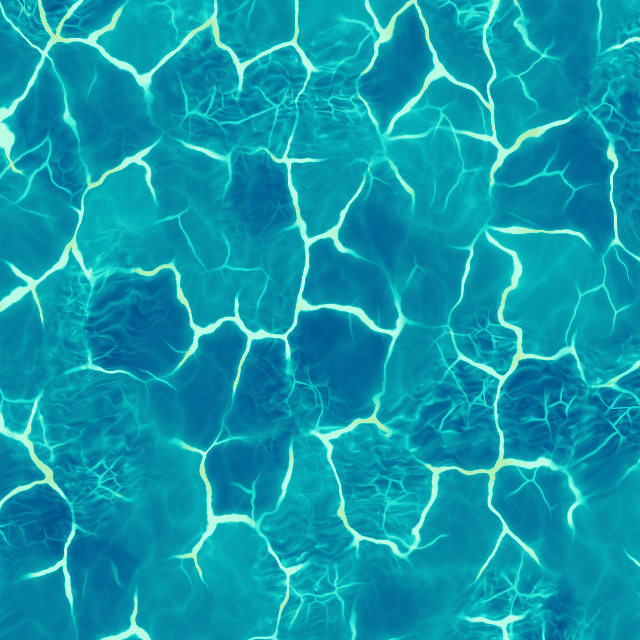
This texture is drawn by a three.js fragment shader. Its source:

```glsl
// Sunlit turquoise pool water with a bright web of caustic lines
varying vec2 vUv;

vec2 hash2(vec2 p) {
  p = vec2(dot(p, vec2(127.1, 311.7)), dot(p, vec2(269.5, 183.3)));
  return fract(sin(p) * 4375.85);
}

float gradientNoise(vec2 p) {
  vec2 i = floor(p), f = fract(p);
  vec2 u = f * f * f * (f * (f * 6.0 - 15.0) + 10.0);
  vec2 e = vec2(0.0, 1.0);
  float a = dot(hash2(i) * 2.0 - 1.0, f);
  float b = dot(hash2(i + e.yx) * 2.0 - 1.0, f - e.yx);
  float c = dot(hash2(i + e) * 2.0 - 1.0, f - e);
  float d = dot(hash2(i + 1.0) * 2.0 - 1.0, f - 1.0);
  return mix(mix(a, b, u.x), mix(c, d, u.x), u.y);
}

float fbm(vec2 p) {
  float sum = 0.0, gain = 0.6;
  for (int i = 0; i < 4; i++) {
    sum += gain * gradientNoise(p);
    p = mat2(1.6, 1.2, -1.2, 1.6) * p + 7.3;
    gain *= 0.5;
  }
  return sum;
}

float ridge(vec2 p, float sharpness) {
  return pow(1.0 - min(abs(gradientNoise(p)) * 1.4, 1.0), sharpness);
}

// x: distance to the cell border with rounded corners, y: random value of the cell
vec2 cellWeb(vec2 p) {
  vec2 i = floor(p), f = fract(p), nearest = vec2(0.0), nearestId = vec2(0.0);
  float best = 9.0;
  for (int y = -1; y <= 1; y++)
    for (int x = -1; x <= 1; x++) {
      vec2 g = vec2(float(x), float(y));
      vec2 r = g + hash2(i + g) - f;
      if (dot(r, r) < best) { best = dot(r, r); nearest = r; nearestId = g; }
    }
  float border = 1.0;
  for (int y = -2; y <= 2; y++)
    for (int x = -2; x <= 2; x++) {
      vec2 g = nearestId + vec2(float(x), float(y));
      vec2 r = g + hash2(i + g) - f;
      if (dot(r - nearest, r - nearest) > 0.0001) {
        float d = dot(0.5 * (nearest + r), normalize(r - nearest));
        float h = max(0.04 - abs(border - d), 0.0) / 0.04;
        border = min(border, d) - h * h * 0.01;
      }
    }
  return vec2(max(border, 0.0), hash2(i + nearestId + 3.7).x);
}

float ramp(float low, float high, float x) {
  return clamp((x - low) / (high - low), 0.0, 1.0);
}

vec3 waterColor(float tone) {
  vec3 color = mix(vec3(0.0, 0.35, 0.55), vec3(0.01, 0.44, 0.61), ramp(-0.25, 0.0, tone));
  color = mix(color, vec3(0.02, 0.56, 0.65), ramp(0.0, 0.25, tone));
  color = mix(color, vec3(0.02, 0.69, 0.72), ramp(0.25, 0.5, tone));
  color = mix(color, vec3(0.09, 0.87, 0.82), ramp(0.5, 0.75, tone));
  return mix(color, vec3(0.72, 0.99, 0.9), ramp(0.75, 1.0, tone));
}

void main() {
  // Bend the surface, with small kinks
  vec2 p = vUv;
  vec2 warp = vec2(fbm(p * 5.0), fbm(p * 5.0 + 37.0));
  vec2 kink = vec2(fbm(p * 24.0), fbm(p * 24.0 + 19.0));
  vec2 q = p + 0.09 * warp + 0.011 * kink;

  // Large caustic web, fading in and out along its length
  vec2 web = cellWeb(q * vec2(8.8, 6.6) + 4.0);
  float edge = web.x / 7.6;
  float strength = smoothstep(-0.22, 0.12, gradientNoise(p * 7.0 + 11.0));
  float width = mix(0.001, 0.0042, strength) * (1.0 + 1.1 * gradientNoise(p * 22.0));
  float line = strength * (1.0 - smoothstep(width * 0.5, width + 0.0015, edge));
  float glow = (0.2 + 0.8 * strength) * exp(-edge / 0.009);

  // Thin side branches
  float branchEdge = cellWeb((q + 0.03 * warp.yx) * vec2(15.0, 12.0) + 9.0).x / 13.5;
  float branchFade = smoothstep(0.0, 0.3, gradientNoise(p * 9.0 + 43.0));
  float branch = branchFade * (1.0 - smoothstep(0.0006, 0.0032, branchEdge));
  float branchGlow = branchFade * exp(-branchEdge / 0.006);

  // Patches of fine broken web and choppy ripples
  float patches = smoothstep(-0.12, 0.25, gradientNoise(p * 4.2 + 23.0) + 0.3 * warp.x);
  vec2 chop = q + 0.05 * warp.yx + 0.01 * kink.yx;
  float fineEdge = cellWeb(chop * vec2(34.0, 30.0)).x;
  float fineFade = patches * smoothstep(-0.05, 0.3, gradientNoise(p * 15.0 + 5.0));
  float fineLine = fineFade * (1.0 - smoothstep(0.02, 0.11, fineEdge));
  float ripples = ridge(chop * vec2(24.0, 58.0), 6.0) - 0.35;
  float choppy = gradientNoise(chop * vec2(60.0, 95.0) + 13.0);
  float sparkle = smoothstep(0.22, 0.42, gradientNoise(chop * vec2(85.0, 100.0)));

  // Soft light veils, faint streaks and shaded cells
  float veil = ridge(q * vec2(13.0, 9.0) + 31.0, 10.0) - 0.3;
  float streak = ridge(q * vec2(30.0, 22.0) + 61.0, 9.0) - 0.3;
  float shade = (web.y - 0.55) * smoothstep(0.0, 0.02, edge);
  float tone = 0.19 + 0.6 * fbm(p * 3.2 + 51.0) + 0.4 * shade;
  tone += 0.16 * fbm(q * 18.0) + 0.15 * veil + 0.08 * streak;
  tone += 0.4 * glow + 0.2 * branchGlow;
  tone += patches * (0.36 * ripples + 0.4 * choppy + 0.3 * sparkle);
  tone = mix(tone, max(tone, 0.88), max(fineLine * 0.85, branch * 0.8));
  tone = mix(tone, 1.08, line);

  // Pale green tint on some of the brightest light
  vec3 color = waterColor(tone);
  float tint = smoothstep(0.7, 0.95, tone) * smoothstep(0.0, 0.25, gradientNoise(p * 13.0 + 71.0));
  color = mix(color, vec3(0.69, 0.93, 0.70), 0.9 * tint);
  gl_FragColor = vec4(color, 1.0);
}
```
